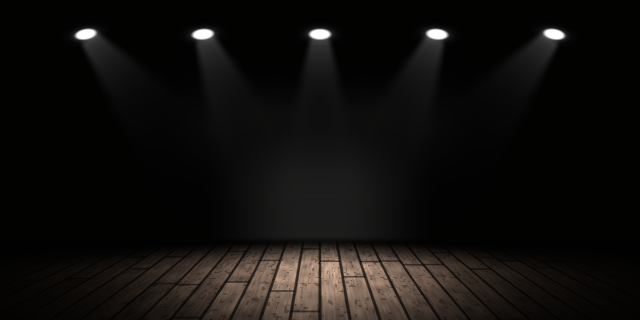
A WebGL 1 fragment shader for this background:

```glsl
precision highp float;
// An empty dark stage: five tilted spotlights throw soft cones toward a dim
// haze, above a plank floor lit by a warm pool. Planks are ruled in perspective
// from a vanishing point; wood grain and wear come from value noise.
uniform vec2 u_resolution;

#define LAMP_GAP 0.366
#define LAMP_Y 0.893
#define LAMP_SIZE vec2(0.036, 0.0175)
#define BEAM_LEAN 1.15
#define BEAM_SPREAD 0.30
#define BEAM_POWER 0.25
#define HAZE_POWER 0.102
#define FLOOR_Y 0.25
#define VANISH_Y 0.555
#define PLANK_WIDTH 0.169
#define WOOD_COLOR vec3(0.60, 0.515, 0.455)
#define DIM_WOOD_COLOR vec3(0.150, 0.108, 0.082)

float hash(vec2 p) {
  vec3 q = fract(vec3(p.xyx) * 0.1031);
  q += dot(q, q.yzx + 33.33);
  return fract((q.x + q.y) * q.z);
}

float noise(vec2 p) {
  vec2 i = floor(p), f = fract(p);
  f = f * f * (3.0 - 2.0 * f);
  return mix(mix(hash(i), hash(i + vec2(1.0, 0.0)), f.x),
             mix(hash(i + vec2(0.0, 1.0)), hash(i + vec2(1.0, 1.0)), f.x), f.y);
}

// Soft round spot of light
float spot(vec2 p, vec2 size) {
  vec2 q = p / size;
  return exp(-dot(q, q));
}

// Light cone below a lamp at the origin, aimed along (lean, -1)
float beam(vec2 p, float lean) {
  vec2 axis = normalize(vec2(lean, -1.0));
  float along = dot(p, axis);
  float across = abs(dot(p, vec2(-axis.y, axis.x)));
  float halfWidth = 0.034 + BEAM_SPREAD * max(along, 0.0);
  float cone = 1.0 - smoothstep(0.45, 1.05, across / halfWidth);
  return cone * smoothstep(-0.005, 0.03, along) * exp(-max(along, 0.0) / 0.115);
}

// Smoke lit in the middle of the back wall, with lobes where beams end
float haze(vec2 p) {
  float side = abs(p.x);
  float body = 1.0 - smoothstep(0.06, 0.38, side);
  body *= 1.0 - smoothstep(0.38, 0.72, p.y);
  float lobes = 0.30 * spot(vec2(side - 0.13, p.y - 0.66), vec2(0.10, 0.07));
  lobes += 0.22 * spot(vec2(side - 0.34, p.y - 0.62), vec2(0.10, 0.13));
  return HAZE_POWER * (body + lobes);
}

// Plank floor, lit
vec3 stageFloor(vec2 p, float pixel) {
  float drop = VANISH_Y - p.y;
  float depth = 1.0 / drop;
  float u = p.x / (drop * PLANK_WIDTH);
  float plank = floor(u);
  float pixelU = pixel / (drop * PLANK_WIDTH);

  // Dark gaps between planks and the butt joints across them
  float seamDist = 0.5 - abs(fract(u) - 0.5);
  float seam = 1.0 - smoothstep(0.025, 0.045 + 1.2 * pixelU, seamDist);
  float board = depth * 0.9 + hash(vec2(plank, 7.0));
  float jointDist = 0.5 - abs(fract(board) - 0.5);
  float pixelBoard = 0.9 * depth * depth * pixel;
  float joint = 1.0 - smoothstep(0.003, 0.006 + pixelBoard, jointDist);

  // Long grain, blotches and short scratches
  vec2 offset = vec2(plank * 17.0, hash(vec2(plank, 3.0)) * 40.0);
  float grain = noise(vec2(u * 14.0, depth * 9.0) + offset);
  float blotch = noise(vec2(u * 3.0, depth * 12.0) + offset);
  float scratch = smoothstep(0.74, 0.9, noise(vec2(u * 9.0, depth * 30.0) + offset));
  float tone = 0.72 + 0.20 * hash(vec2(plank, floor(board)));
  tone += 0.22 * (grain - 0.5) + 0.26 * (blotch - 0.5) + 0.08;
  tone *= (1.0 - 0.28 * scratch) * (1.0 - 0.7 * seam) * (1.0 - 0.5 * joint);

  // Bright central pool over a wide, browner spill
  float below = min(p.y - 0.185, 0.0);
  float pool = spot(vec2(p.x, below), vec2(0.39, 0.21));
  float spill = spot(vec2(p.x, p.y - 0.15), vec2(0.70, 0.17));
  float edge = 1.0 - smoothstep(0.165, FLOOR_Y + 0.01, p.y + 0.04 * abs(p.x));
  return tone * edge * (WOOD_COLOR * pool + DIM_WOOD_COLOR * spill);
}

void main() {
  float pixel = 1.0 / u_resolution.y;
  vec2 p = gl_FragCoord.xy * pixel;
  p.x -= 0.5 * u_resolution.x * pixel;

  // Back wall
  vec3 color = vec3(0.006, 0.006, 0.005) + haze(p) * vec3(1.0, 0.99, 0.98);

  // Lamps and their cones
  for (int i = -2; i <= 2; i++) {
    float lampX = float(i) * LAMP_GAP;
    vec2 q = p - vec2(lampX, LAMP_Y);
    color += BEAM_POWER * beam(q, -lampX * BEAM_LEAN);
    float tilt = -0.25 * lampX;
    q = vec2(q.x + tilt * q.y, q.y - tilt * q.x);
    float rim = length(q / LAMP_SIZE);
    float soft = pixel / LAMP_SIZE.y;
    color += 0.16 * exp(-3.0 * max(rim - 1.0, 0.0));
    color = mix(color, vec3(1.0), 1.0 - smoothstep(0.88 - soft, 0.95 + soft, rim));
  }

  // Floor replaces the wall below the horizon
  float onFloor = 1.0 - smoothstep(FLOOR_Y - 0.012, FLOOR_Y + 0.012, p.y);
  vec3 wood = vec3(0.006, 0.005, 0.004) + stageFloor(vec2(p.x, min(p.y, 0.3)), pixel);
  gl_FragColor = vec4(mix(color, wood, onFloor), 1.0);
}
```
